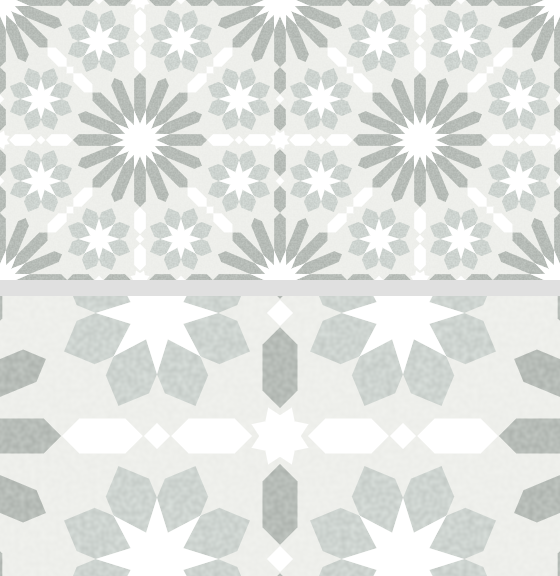
Top: the whole. Bottom: its middle third, enlarged.
A Shadertoy shader for this pattern:

```glsl
// Pale geometric tilework: sixteen-petal stars, eight-petal flowers and slim hexagon links.
#define TILE 384.0          // design units per repeat; one repeat fills the canvas height
#define BAND 8.0            // half width of star petals and links
#define STAR_RADIUS 92.0
#define STAR_VALLEY 22.0
#define FLOWER_BAND 10.7    // half width of flower petals
#define FLOWER_RADIUS 46.0
#define FLOWER_VALLEY 13.0
#define GRAIN 0.055
#define PAPER vec3(0.933, 0.937, 0.922)
#define LIGHT_GREY vec3(0.805, 0.830, 0.815)
#define DARK_GREY vec3(0.715, 0.737, 0.718)
#define WHITE vec3(1.0)

const float PI = 3.14159265;

vec2 randomGradient(vec2 cell) {
    float h = fract(sin(dot(cell, vec2(127.1, 311.7))) * 43758.5);
    return vec2(cos(2.0 * PI * h), sin(2.0 * PI * h));
}

float gradientNoise(vec2 p) {
    vec2 i = floor(p), f = p - i;
    vec2 u = f * f * f * (f * (f * 6.0 - 15.0) + 10.0);
    vec2 e = vec2(0.0, 1.0);
    float a = dot(randomGradient(i), f);
    float b = dot(randomGradient(i + e.yx), f - e.yx);
    float c = dot(randomGradient(i + e.xy), f - e.xy);
    float d = dot(randomGradient(i + e.yy), f - e.yy);
    return mix(mix(a, b, u.x), mix(c, d, u.x), u.y);
}

// Folds the plane into one of n mirrored sectors around the x axis.
vec2 foldSector(vec2 p, float n, float turn) {
    float sector = 2.0 * PI / n;
    float angle = mod(atan(p.y, p.x) - turn + 0.5 * sector, sector) - 0.5 * sector;
    return length(p) * vec2(cos(angle), abs(sin(angle)));
}

// Star in a folded sector; its points sit where petals of the given half width meet.
float starDistance(vec2 q, float n, float valley, float halfWidth) {
    float slope = (halfWidth / tan(PI / n) - valley) / halfWidth;
    return (q.x - valley - slope * q.y) / sqrt(1.0 + slope * slope);
}

// Petal around a star, with straight sides and a right-angled outer tip.
float petalDistance(vec2 q, float star, float radius, float halfWidth) {
    return max(max(q.y - halfWidth, -star), (q.x + q.y - radius) * sqrt(0.5));
}

// Long hexagon along x with right-angled ends.
float hexagonDistance(vec2 p, float halfLength, float halfWidth) {
    p = abs(p);
    return max(p.y - halfWidth, (p.x + p.y - halfLength) * sqrt(0.5));
}

float diamondDistance(vec2 p, float radius) {
    return (abs(p.x) + abs(p.y) - radius) * sqrt(0.5);
}

void paint(inout vec3 color, vec3 ink, float d, float pixel) {
    color = mix(color, ink, clamp(0.5 - d / pixel, 0.0, 1.0));
}

void mainImage(out vec4 fragColor, in vec2 fragCoord) {
    float pixel = TILE / iResolution.y;
    vec2 position = fragCoord * pixel;

    // Reduce the tile to one wedge around its nearest large star.
    float halfTile = 0.5 * TILE;
    vec2 p = abs(mod(position, TILE) - halfTile);
    bool cornerStar = p.x + p.y > halfTile;
    if (cornerStar) p = halfTile - p;
    p = vec2(max(p.x, p.y), min(p.x, p.y));

    vec3 color = PAPER;

    // Large star
    vec2 q = foldSector(p, 16.0, 0.0);
    float star = starDistance(q, 16.0, STAR_VALLEY, BAND);
    paint(color, DARK_GREY, petalDistance(q, star, STAR_RADIUS, BAND), pixel);
    paint(color, WHITE, star, pixel);

    // Flower midway between large stars
    float flowerOffset = halfTile * (1.0 - sqrt(0.5));
    q = foldSector(p - vec2(halfTile - flowerOffset, flowerOffset), 8.0, PI / 8.0);
    star = starDistance(q, 8.0, FLOWER_VALLEY, FLOWER_BAND);
    paint(color, LIGHT_GREY, petalDistance(q, star, FLOWER_RADIUS, FLOWER_BAND), pixel);
    paint(color, WHITE, star, pixel);

    // Straight links: a hexagon on either side of a diamond
    vec2 link = vec2(p.x - halfTile + flowerOffset, p.y);
    float hexagon = hexagonDistance(vec2(abs(link.x) - 25.0, link.y), 18.5, BAND);
    paint(color, cornerStar ? DARK_GREY : WHITE, hexagon, pixel);
    paint(color, WHITE, diamondDistance(link, 6.0), pixel);

    // Diagonal links
    link = vec2(p.x + p.y - halfTile, p.x - p.y) * sqrt(0.5);
    hexagon = hexagonDistance(vec2(abs(link.x) - 25.0, link.y), 18.5, BAND);
    paint(color, WHITE, min(hexagon, diamondDistance(link, 6.5)), pixel);

    // Small star where straight links cross
    q = foldSector(p - vec2(halfTile, 0.0), 8.0, 0.0);
    paint(color, WHITE, starDistance(q, 8.0, 9.5, 5.4), pixel);

    // Fine grain, strongest on the greys
    float grain = gradientNoise(position * 0.43) + 0.5 * gradientNoise(position * 0.19);
    color += GRAIN * grain * smoothstep(1.0, 0.8, color.g);

    fragColor = vec4(clamp(color, 0.0, 1.0), 1.0);
}
```
